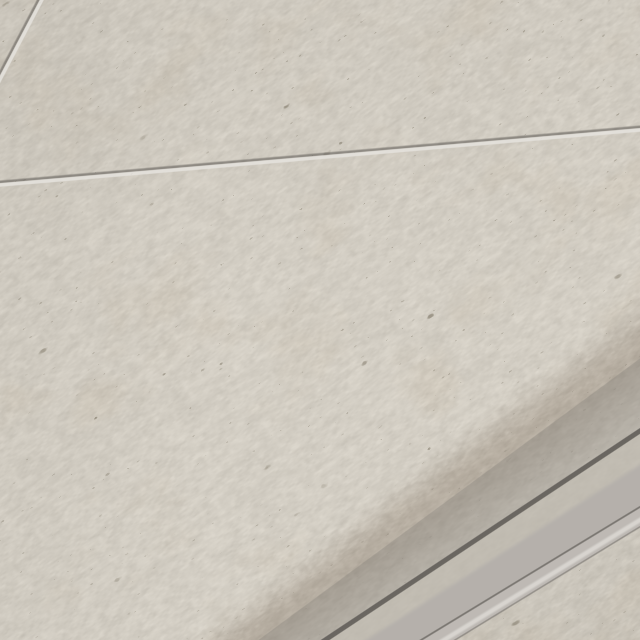
A WebGL 1 fragment shader for this texture:

```glsl
precision highp float;
// Pale limestone paving with thin joints, a soft shadow and a diagonal metal rail.

uniform vec2 u_resolution;

const vec3 STONE = vec3(0.826, 0.806, 0.766);
const vec3 STONE_WARM = vec3(0.800, 0.765, 0.705);
const vec3 SHADOW = vec3(0.700, 0.665, 0.615);
const vec3 SKIRT_DARK = vec3(0.640, 0.613, 0.572);
const vec3 SKIRT_LIGHT = vec3(0.725, 0.706, 0.670);
const vec3 LEDGE = vec3(0.755, 0.735, 0.695);
const vec3 METAL = vec3(0.710, 0.692, 0.672);
const vec3 GAP = vec3(0.400, 0.385, 0.365);
const vec3 GROUT = vec3(0.900, 0.890, 0.870);
const vec3 PIT = vec3(0.480, 0.450, 0.385);
const float GRAIN_ANGLE = 0.62;
const float GRAIN_AMOUNT = 0.080;

// Each line is (slope, crossing of the bottom edge).
const vec2 SKIRT_TOP = vec2(0.738, 0.404);
const vec2 SKIRT_GAP = vec2(0.664, 0.508);
const vec2 RAIL_TOP = vec2(0.640, 0.572);
const vec2 RAIL_GROOVE = vec2(0.608, 0.658);
const vec2 RAIL_END = vec2(0.612, 0.711);

float hash(vec2 p) {
  vec3 q = fract(vec3(p.xyx) * 0.1031);
  q += dot(q, q.yzx + 33.33);
  return fract((q.x + q.y) * q.z);
}

float noise(vec2 p) {
  vec2 i = floor(p);
  vec2 f = fract(p);
  f = f * f * (3.0 - 2.0 * f);
  return mix(mix(hash(i), hash(i + vec2(1.0, 0.0)), f.x),
             mix(hash(i + vec2(0.0, 1.0)), hash(i + 1.0), f.x), f.y);
}

float fbm(vec2 p) {
  float sum = 0.0;
  float amp = 0.5;
  for (int i = 0; i < 4; i++) {
    sum += amp * noise(p);
    p = p * 2.03 + 17.3;
    amp *= 0.5;
  }
  return sum;
}

// Signed distance, positive above the line.
float lineDist(vec2 p, vec2 line) {
  return (p.y - line.x * (p.x - line.y)) / sqrt(1.0 + line.x * line.x);
}

float stroke(float d, float halfWidth, float aa) {
  return 1.0 - smoothstep(halfWidth - aa, halfWidth + aa, abs(d));
}

// Elongated ragged pits, at most one in each grid cell.
float pits(vec2 p, float cells, float density, float seed) {
  vec2 g = p * cells;
  vec2 id = floor(g) + seed;
  vec2 jitter = vec2(hash(id + 3.1), hash(id + 8.7)) * 0.5 + 0.25;
  vec2 d = (fract(g) - jitter) / vec2(1.0, 0.42);
  float size = mix(0.07, 0.22, hash(id + 21.0));
  float ragged = length(d) + 0.12 * (noise(g * 9.0) - 0.5);
  float present = step(hash(id + 40.0), density);
  return present * (1.0 - smoothstep(size * 0.2, size, ragged))
    * mix(0.3, 1.0, hash(id + 55.0));
}

// A dark upper lip beside a bright joint.
vec3 joint(vec3 col, float d, float aa) {
  col = mix(col, GAP, 0.62 * stroke(d - 0.0046, 0.0022, aa * 1.4));
  return mix(col, GROUT, 0.85 * stroke(d, 0.0028, aa));
}

void main() {
  vec2 uv = gl_FragCoord.xy / u_resolution;
  float aa = 0.8 / min(u_resolution.x, u_resolution.y);
  float c = cos(GRAIN_ANGLE);
  float s = sin(GRAIN_ANGLE);
  vec2 along = vec2(c * uv.x + s * uv.y, c * uv.y - s * uv.x) + 4.0;

  // Stone: faint warm clouds, directional grain and pits
  float warm = smoothstep(0.48, 0.78, fbm(along * vec2(9.0, 14.0) + 9.0));
  vec3 stone = mix(STONE, STONE_WARM, warm * 0.40);
  stone -= 0.022 * smoothstep(0.45, 1.0, uv.y) * (1.0 - 0.5 * uv.x);
  stone -= 0.016 * (1.0 - smoothstep(0.0, 0.35, uv.x));
  float grain = fbm(along * vec2(60.0, 130.0)) - 0.47;
  grain += 0.40 * (noise(along * vec2(150.0, 320.0)) - 0.5);
  float relief = grain * GRAIN_AMOUNT;
  stone += relief;
  float spots = 0.75 * pits(along, 23.0, 0.08, 5.0);
  spots = max(spots, 0.45 * pits(along, 52.0, 0.22, 70.0));
  stone = mix(stone, PIT, spots * mix(0.65, 1.0, uv.y));

  // Joints between slabs
  vec3 col = joint(stone, (uv.y - 0.711 - 0.086 * uv.x) * 0.996, aa);
  col = joint(col, (uv.y - 0.876 - 1.90 * uv.x) * 0.466, aa);

  // Shadow fading onto the paving
  float skirt = lineDist(uv, SKIRT_TOP);
  float reach = mix(0.058, 0.092, uv.x);
  float shade = 1.0 - smoothstep(0.012, reach, skirt + 0.008 * grain);
  col = mix(col, SHADOW + relief - 0.12 * spots, shade * 0.88);

  // Skirting strip, lighter towards the gap
  float gap = lineDist(uv, SKIRT_GAP);
  float rise = clamp(-skirt / max(gap - skirt, 0.001), 0.0, 1.0);
  vec3 strip = mix(SKIRT_DARK, SKIRT_LIGHT, rise * mix(0.45, 1.0, uv.x));
  strip += relief * 0.6 - 0.08 * spots;
  col = mix(strip, col, smoothstep(-aa, aa, skirt));

  // Ledge, metal face and bright lip
  col = mix(LEDGE + relief * 0.3, col, smoothstep(-aa, aa, gap));
  col = mix(col, GAP, 0.95 * stroke(gap, 0.0038, aa));
  float face = lineDist(uv, RAIL_TOP);
  col = mix(METAL, col, smoothstep(-0.005, 0.005, face));
  float groove = lineDist(uv, RAIL_GROOVE);
  col = mix(METAL + 0.035, col, smoothstep(-aa, aa, groove));
  col = mix(col, GAP, 0.75 * stroke(groove, 0.0014, aa));
  float end = lineDist(uv, RAIL_END);
  col = mix(col, GROUT, 0.65 * stroke(end - 0.009, 0.0035, aa * 2.0));

  // Paving beyond the rail
  col = mix(stone - 0.035, col, smoothstep(-aa, aa, end));
  col = mix(col, GAP, 0.50 * stroke(end, 0.0012, aa));

  gl_FragColor = vec4(col, 1.0);
}
```
